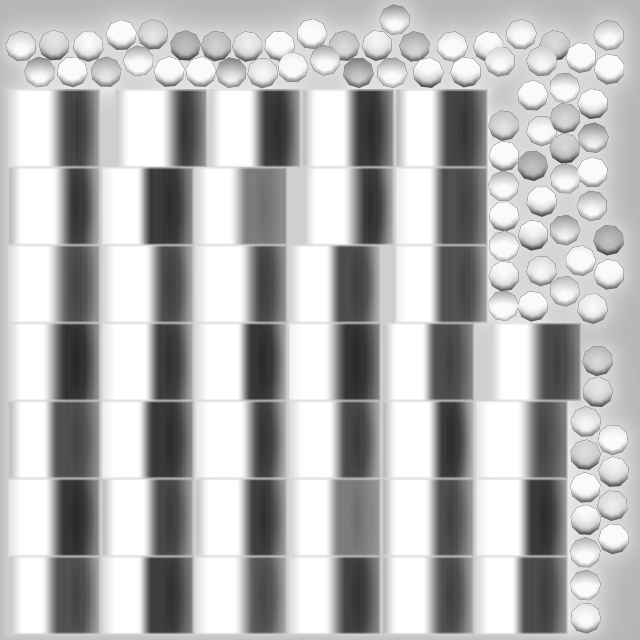
Give the GLSL for this texture map, as a three.js fragment shader.

```glsl
// Grey height-shaded sheet: a stepped block of 7 rows of unrolled cylinder tiles
// (6 across below, 5 above) bordered by runs of small faceted discs.
// Tiles come from a shifted grid, discs from looped runs; lengths are percent of the canvas.
varying vec2 vUv;

const vec2 BLOCK_ORIGIN = vec2(1.25, 0.9);
const vec2 TILE_PITCH = vec2(14.61, 12.16);
const float TILE_WIDTH = 14.4;
const float GAP_WIDTH = 2.1;      // slot that steps through the upper rows
const float SEAM = 0.4;           // pale line around each tile
const float DISC_RADIUS = 2.4;
const float DISC_SIDES = 9.0;
const float DISC_JITTER = 0.2;
const float GLOW_REACH = 1.3;
const float BACKGROUND = 0.71;
const float EDGE = 0.12;          // edge softness
const float TAU = 6.28318;

float hash(vec2 p) {
  return fract(sin(dot(p, vec2(127.1, 311.7))) * 43758.5453);
}

float boxDistance(vec2 p, vec2 lo, vec2 hi) {
  vec2 d = max(lo - p, p - hi);
  return length(max(d, 0.0)) + min(max(d.x, d.y), 0.0);
}

// Accumulated disc layer: x = shade, y = coverage, z = glow
void addDisc(vec2 p, vec2 center, inout vec3 layer) {
  vec2 id = floor(center * 10.0);
  vec2 q = (p - center) / DISC_RADIUS;
  float r = length(q);
  if (r > 4.0) return;
  float sector = TAU / DISC_SIDES;
  float angle = atan(q.y, q.x + 1e-5) + hash(id + 3.0) * sector;
  float facet = r * cos(mod(angle, sector) - 0.5 * sector) / cos(0.5 * sector);
  float tone = mix(0.66, 0.98, sqrt(hash(id)));
  float slope = mix(-0.32, 0.22, hash(id + 7.0));
  float lowerRim = smoothstep(0.5, 1.0, facet) * smoothstep(-0.1, 0.9, -q.y);
  float shade = tone + slope * q.y + 0.1 * (1.0 - r) - 0.42 * lowerRim;
  float cover = 1.0 - smoothstep(-EDGE, EDGE, (facet - 1.0) * DISC_RADIUS);
  layer.x = mix(layer.x, clamp(shade, 0.2, 0.98), cover);
  layer.y = max(layer.y, cover);
  layer.z += exp(-max(r - 1.0, 0.0) * DISC_RADIUS / GLOW_REACH);
}

// lean: x offset, period, and how many discs of each period are offset
void discRun(vec2 p, vec2 start, vec2 stride, float count, vec3 lean, inout vec3 layer) {
  for (int i = 0; i < 17; i++) {
    float k = float(i);
    if (k >= count) break;
    vec2 c = start + stride * k;
    c.x += lean.x * (1.0 - step(lean.z, mod(k, lean.y)));
    if (stride.x > 0.0) {         // horizontal runs heave and drift
      float wave = cos(TAU * (c.x - 21.2) / 29.8);
      c.y += 1.8 * smoothstep(0.6, 0.85, wave);
      c.x -= 1.6 * smoothstep(18.0, 55.0, c.x) * (1.0 - smoothstep(60.0, 76.0, c.x));
    }
    c += DISC_JITTER * (vec2(hash(c), hash(c + 5.0)) - 0.5);
    addDisc(p, c, layer);
  }
}

vec3 discs(vec2 p) {
  vec3 layer = vec3(0.0);
  vec3 straight = vec3(0.0, 1.0, 1.0);
  // top border
  discRun(p, vec2(3.3, 92.8), vec2(5.21, 0.0), 17.0, straight, layer);
  discRun(p, vec2(6.25, 88.7), vec2(5.13, 0.0), 15.0, straight, layer);
  addDisc(p, vec2(61.7, 96.9), layer);
  // upper right cluster
  discRun(p, vec2(78.7, 80.3), vec2(0.0, -4.69), 7.0, straight, layer);
  discRun(p, vec2(83.3, 90.5), vec2(0.0, -5.47), 8.0, vec3(1.4, 2.0, 1.0), layer);
  discRun(p, vec2(88.3, 91.0), vec2(0.0, -4.75), 5.0, vec3(2.5, 5.0, 1.0), layer);
  discRun(p, vec2(90.8, 64.1), vec2(0.0, -4.75), 3.0, vec3(-2.5, 2.0, 1.0), layer);
  discRun(p, vec2(92.6, 94.5), vec2(0.0, -5.34), 9.0, vec3(2.6, 6.0, 2.0), layer);
  // lower right border
  discRun(p, vec2(93.4, 43.6), vec2(0.0, -4.95), 2.0, straight, layer);
  discRun(p, vec2(91.5, 34.0), vec2(0.0, -5.1), 7.0, straight, layer);
  discRun(p, vec2(95.8, 31.4), vec2(0.0, -5.17), 4.0, straight, layer);
  return layer;
}

// Light-to-dark sweep across one tile, f in 0..1
float tileShade(vec2 f, vec2 id) {
  float fall = mix(0.36, 0.5, hash(id));
  float dark = mix(0.2, 0.33, hash(id + 11.0)) + 0.2 * step(0.93, hash(id + 23.0));
  float v = mix(mix(0.7, 0.95, hash(id + 31.0)), 1.0, smoothstep(0.0, 0.16, f.x));
  v = mix(v, dark, smoothstep(fall, fall + mix(0.15, 0.27, hash(id + 41.0)), f.x));
  float bow = 0.05 * sin(3.1416 * f.y);
  v = mix(v, mix(0.5, 0.72, hash(id + 53.0)), smoothstep(0.77 + bow, 1.02, f.x));
  float core = (1.0 - smoothstep(0.0, 0.1, abs(f.x - 0.74))) * sin(3.1416 * f.y);
  v -= 0.05 * core;
  return v + 0.025 * (hash(vec2(floor(f.x * 70.0), id.y)) - 0.5) * step(v, 0.7);
}

void main() {
  vec2 p = vUv * 100.0;
  // background with glow beside the block and discs
  float block = min(boxDistance(p, BLOCK_ORIGIN, vec2(89.0, 49.5)),
                    boxDistance(p, BLOCK_ORIGIN, vec2(76.3, 86.0)));
  vec3 layer = discs(p);
  float glow = 1.0 - exp(-0.75 * layer.z);
  float v = BACKGROUND + 0.1 * exp(-max(block, 0.0) / GLOW_REACH) + 0.19 * glow;
  v = mix(v, layer.x, layer.y);
  // tile grid, pushed right past the gap
  vec2 g = p - BLOCK_ORIGIN;
  float row = floor(g.y / TILE_PITCH.y);
  float gapStart = row < 3.0 ? 100.0 : (8.0 - row - step(6.0, row)) * TILE_PITCH.x;
  bool inGap = g.x > gapStart && g.x < gapStart + GAP_WIDTH;
  if (g.x >= gapStart + GAP_WIDTH) g.x -= GAP_WIDTH;
  vec2 id = vec2(floor(g.x / TILE_PITCH.x), row);
  float columns = row < 4.0 ? 6.0 : 5.0;
  if (!inGap && min(id.x, row) >= 0.0 && row < 7.0 && id.x < columns) {
    vec2 local = g - id * TILE_PITCH;
    vec2 size = vec2(TILE_WIDTH, TILE_PITCH.y);
    vec2 rim = min(local, size - local);
    float shade = tileShade(local / size, id);
    shade = mix(shade, 0.84, 0.7 * (1.0 - smoothstep(0.0, SEAM, min(rim.x, rim.y))));
    v = mix(v, shade, smoothstep(-EDGE, EDGE, rim.x));
  }
  gl_FragColor = vec4(vec3(clamp(v, 0.0, 1.0)), 1.0);
}
```
